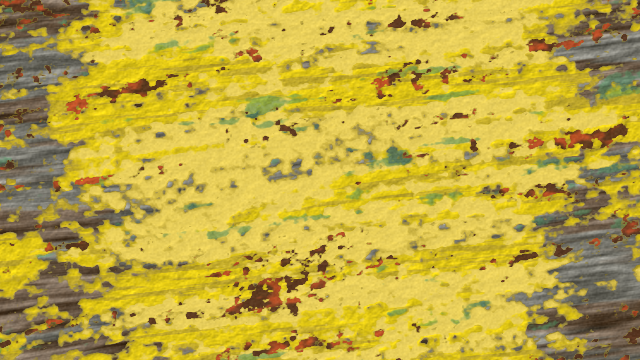
Write a Shadertoy shader that draws this texture.

```glsl
#define SLOPE 0.115
#define WEAR 0.35
#define RUST 0.50
#define RELIEF 0.75
#define PALE vec3(0.915, 0.815, 0.355)
#define VIVID vec3(0.875, 0.775, 0.085)
#define MUSTARD vec3(0.71, 0.62, 0.19)
#define OLIVE vec3(0.59, 0.53, 0.28)
#define METAL vec3(0.46, 0.455, 0.42)
#define BROWN vec3(0.33, 0.19, 0.12)
#define RED vec3(0.72, 0.29, 0.15)
#define TEAL vec3(0.30, 0.53, 0.36)

float hash(vec2 p) {
    vec3 h = fract(p.xyx * 0.1031);
    h += dot(h, h.yzx + 33.33);
    return fract((h.x + h.y) * h.z);
}

float noise(vec2 p) {
    vec2 cell = floor(p), f = fract(p);
    f = f * f * (3.0 - 2.0 * f);
    float low = mix(hash(cell), hash(cell + vec2(1, 0)), f.x);
    float high = mix(hash(cell + vec2(0, 1)), hash(cell + vec2(1, 1)), f.x);
    return mix(low, high, f.y);
}

// Layered noise, normalised to 0..1
float fbm(vec2 p, int octaves) {
    float sum = 0.0, total = 0.0, weight = 1.0;
    for (int i = 0; i < octaves; i++) {
        sum += weight * noise(p);
        total += weight;
        weight *= 0.5;
        p = p * 2.03 + 17.3;
    }
    return sum / total;
}

// Height of the paint crust
float crust(vec2 p) {
    return fbm(p * vec2(34.0, 46.0) + 5.0, 3);
}

void mainImage(out vec4 fragColor, in vec2 fragCoord) {
    vec2 p = fragCoord / iResolution.y;
    float u = fragCoord.x / iResolution.x;

    // Brush direction: sheared, slightly wavy coordinates
    vec2 q = p;
    q.y -= SLOPE * p.x + 0.03 * (noise(p * vec2(2.0, 3.0)) - 0.5);

    float grain = crust(q) - 0.5;
    float streak = fbm(q * vec2(1.7, 15.0) + 40.0, 4) - 0.5;
    float scratch = fbm(q * vec2(6.0, 75.0) + 11.0, 3) - 0.5;
    float light = grain + 0.5 - crust(q + vec2(-0.003, 0.004));

    // Both ends are worn in broad patches
    float side = smoothstep(0.30, 0.0, u) + smoothstep(0.76, 1.0, u);
    float patches = smoothstep(0.30, 0.62, fbm(p * vec2(2.5, 3.6) + 23.0, 3));

    // Paint: chalky film over vivid strokes
    float gloss = 2.0 * streak + 0.9 * grain + 0.5 * side - 0.11;
    float vivid = smoothstep(-0.07, 0.09, gloss);
    vec3 color = mix(PALE, VIVID, vivid);
    color = mix(color, MUSTARD, 0.75 * vivid * smoothstep(0.02, 0.17, scratch));

    // Wear: dirty fringe, thin film, then bare metal
    float film = fbm(q * vec2(2.2, 19.0) + 71.0, 4) - 0.5;
    float wear = 1.6 * film + 1.5 * grain + 0.95 * side * patches - WEAR;
    color = mix(color, MUSTARD, 0.6 * smoothstep(-0.24, 0.0, wear));
    color = mix(color, OLIVE, 0.9 * smoothstep(-0.01, 0.09, wear));
    vec3 metal = mix(METAL, vec3(0.41, 0.34, 0.27), smoothstep(0.0, 0.12, streak));
    metal += 0.55 * scratch;
    color = mix(color, metal, smoothstep(0.08, 0.20, wear));

    // Traces of an older green coat
    float green = fbm(q * vec2(4.0, 24.0) + 91.0, 3) + 0.4 * grain;
    color = mix(color, TEAL, 0.55 * smoothstep(0.74, 0.84, green));

    // Rust: crisp flecks gathered along strokes and one long scar
    float spots = fbm(q * vec2(38.0, 52.0) + 133.0, 3) - 0.5;
    float cluster = fbm(q * vec2(2.6, 17.0) + 57.0, 3) - 0.5;
    float across = (q.y - 0.225) / 0.035;
    float scar = exp(-across * across) * smoothstep(0.18, 0.36, u) * smoothstep(0.68, 0.50, u);
    float rust = 1.7 * cluster + 1.7 * spots + 0.28 * scar + 0.12 * side - RUST;
    float hue = fbm(q * vec2(17.0, 26.0) + 201.0, 3);
    vec3 rustColor = mix(BROWN, RED, smoothstep(0.46, 0.68, hue));
    color = mix(color, MUSTARD * 0.85, 0.5 * smoothstep(-0.12, 0.0, rust));
    color = mix(color, rustColor, 0.92 * smoothstep(0.0, 0.09, rust));

    // Raking light on the crust, stronger where it is rough
    float rough = mix(0.35, 1.0, max(vivid, smoothstep(-0.1, 0.1, wear)));
    color *= 1.0 + RELIEF * rough * light;
    color += 0.05 * (noise(p * 210.0) - 0.5);

    fragColor = vec4(clamp(color, 0.0, 1.0), 1.0);
}
```
